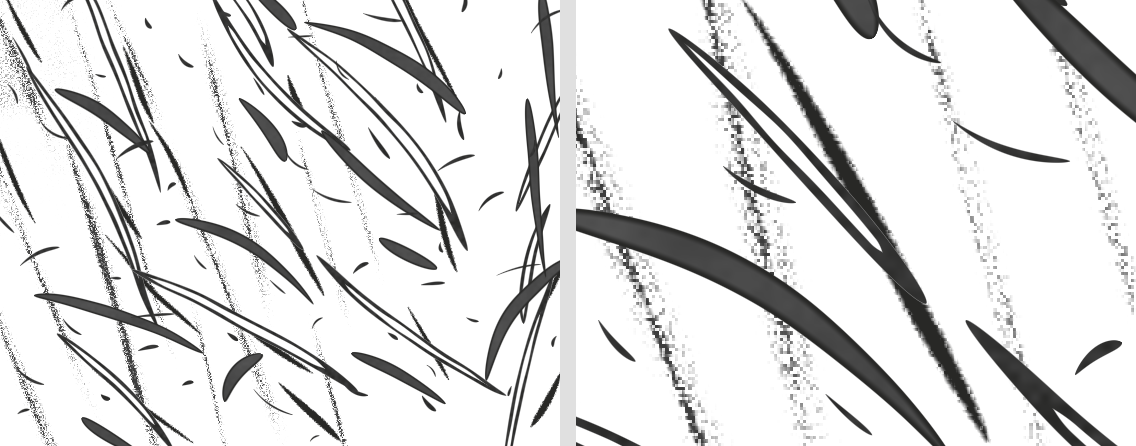
Left, the full canvas; right, a detail of the centre.
Reproduce this texture procedurally as a Shadertoy shader.

```glsl
// Ink slivers: hollow needles, bent grey blades, flecks and grainy streaks on white paper.

const vec3 PAPER = vec3(1.0);
const vec3 INK_DARK = vec3(0.155, 0.155, 0.15);
const vec3 INK_SOFT = vec3(0.24);
const vec3 BLADE_GREY = vec3(0.33);

const int STREAKS = 13;
const int NEEDLES = 17;
const int HOLLOWS = 13;
const int BLADES = 14;
const int FLECKS = 58;

const float GRAIN = 408.0;        // grains per canvas height
const float STREAK_ANGLE = -1.27;
const float WALL = 0.0026;        // half thickness of a hollow outline
const float WOBBLE = 0.007;

float hash(vec2 p) {
    vec3 q = fract(p.xyx * 0.1031);
    q += dot(q, q.yzx + 33.33);
    return fract((q.x + q.y) * q.z);
}

vec4 hash4(float id, float layer) {
    vec2 k = vec2(id + 1.0, layer * 17.0);
    return vec4(hash(k), hash(k + 41.3), hash(k + 83.7), hash(k + 127.9));
}

float noise(vec2 p) {
    vec2 i = floor(p), f = fract(p);
    f = f * f * (3.0 - 2.0 * f);
    return mix(mix(hash(i), hash(i + vec2(1, 0)), f.x),
               mix(hash(i + vec2(0, 1)), hash(i + vec2(1, 1)), f.x), f.y);
}

// Evenly spread positions over an area of the given size
vec2 scatter(float id, float layer, vec2 size) {
    vec2 start = vec2(hash(vec2(layer, 3.0)), hash(vec2(layer, 9.0)));
    return fract(start + id * vec2(0.7549, 0.5698)) * size;
}

// Strokes fan out: shallow at lower left, steep above, reversed at the right
float flow(vec2 c) {
    float a = mix(-0.68, -1.02, smoothstep(0.25, 0.75, c.y));
    return mix(a, -1.9, smoothstep(0.9, 1.12, c.x));
}

vec2 toLocal(vec2 p, float angle) {
    float c = cos(angle), s = sin(angle);
    return vec2(c * p.x + s * p.y, c * p.y - s * p.x);
}

// Signed distance to a tapered, bent stroke along x
float stroke(vec2 q, float len, float width, float bend, float skew, float taper) {
    float t = clamp(q.x / len, -1.0, 1.0);
    float slope = 2.0 * bend * t / len;
    float side = abs(q.y + bend * (t * t - 0.4)) * inversesqrt(1.0 + slope * slope);
    float halfWidth = width * (1.0 + skew * t) * pow(1.0 - t * t, taper);
    return side - halfWidth + max(abs(q.x) - len, 0.0);
}

float cover(float d, float soft) {
    return 1.0 - smoothstep(-soft, soft, d);
}

void mainImage(out vec4 fragColor, in vec2 fragCoord) {
    vec2 p = fragCoord / iResolution.y;
    vec2 size = vec2(iResolution.x / iResolution.y, 1.0);
    float edge = 0.8 / iResolution.y;
    float ripple = noise(p * 16.0);
    vec2 w = p + WOBBLE * (vec2(noise(p * 9.0 + 5.0), noise(p * 9.0 + 31.0)) - 0.5)
               + 0.03 * (vec2(noise(p * 3.0 + 11.0), noise(p * 3.0 + 57.0)) - 0.5);
    float mottle = noise(p * 130.0);
    vec3 ink = mix(INK_DARK, INK_SOFT, mottle);

    // Grainy streaks and a stippled corner
    float shade = 0.4 * noise(p * 14.0 + 70.0) * smoothstep(0.35, 0.0, p.x) * smoothstep(0.35, 0.9, p.y);
    for (int i = 0; i < STREAKS; i++) {
        vec4 r = hash4(float(i), 1.0);
        vec2 c = scatter(float(i), 1.0, vec2(size.x * 0.75, 1.0));
        vec2 q = toLocal(p - c, STREAK_ANGLE + 0.22 * (r.x - 0.5));
        float across = q.y / mix(0.005, 0.015, r.y);
        float along = q.x / mix(0.25, 0.55, r.z);
        float fibre = noise(vec2(q.y * 160.0, q.x * 7.0) + r.w * 50.0);
        shade += exp(-across * across) * smoothstep(1.0, 0.4, abs(along)) * (0.15 + 0.75 * fibre);
    }
    float speck = 0.7 * hash(floor(p * GRAIN));
    vec3 col = mix(PAPER, INK_SOFT, smoothstep(speck, speck + 0.6, shade));

    // Dark, slightly furry needles
    for (int i = 0; i < NEEDLES; i++) {
        vec4 r = hash4(float(i), 2.0);
        vec2 c = scatter(float(i), 2.0, size);
        vec2 q = toLocal(w - c, flow(c) - 0.08 + 0.25 * (r.x - 0.5));
        float d = stroke(q, mix(0.05, 0.2, r.y), mix(0.004, 0.009, r.z), 0.015 * (r.w - 0.5), 0.3, 0.7);
        col = mix(col, INK_DARK, cover(d + 0.003 * (speck - 0.35), 0.0025));
    }

    // Hollow slivers, filled in places
    for (int i = 0; i < HOLLOWS; i++) {
        vec4 r = hash4(float(i), 3.0);
        vec2 c = scatter(float(i), 3.0, size);
        vec2 q = toLocal(w - c, flow(c) + 0.35 * (r.x - 0.5));
        float len = mix(0.14, 0.34, r.y);
        float d = stroke(q, len, mix(0.010, 0.016, r.z), 0.07 * (r.w - 0.5), 0.35 * (r.x - 0.5), 0.55);
        float fill = smoothstep(0.55, 0.95, q.x / len * (r.w > 0.5 ? 1.0 : -1.0));
        float wall = WALL * (0.75 + 0.9 * ripple) + 0.01 * fill;
        col = mix(col, PAPER, cover(d, edge));
        col = mix(col, ink, cover(abs(d + wall) - wall, edge));
    }

    // Bent grey blades with dark rims
    for (int i = 0; i < BLADES; i++) {
        vec4 r = hash4(float(i), 4.0);
        vec2 c = scatter(float(i), 4.0, size);
        float angle = flow(c) + 0.32 + 0.5 * (r.x - 0.5);
        if (r.w > 0.8) angle = 0.95 + 0.3 * (r.x - 0.5);
        float len = mix(0.07, 0.21, r.y);
        float d = stroke(toLocal(w - c, angle), len, mix(0.011, 0.017, r.z),
                         len * mix(-0.1, 0.32, r.w), 1.2 * (r.z - 0.5), 0.5);
        vec3 body = mix(BLADE_GREY, INK_SOFT, 0.6 * ripple + 0.25 * mottle);
        vec3 tone = mix(INK_DARK, body, smoothstep(0.001, 0.006, -d));
        col = mix(col, tone, cover(d, edge));
    }

    // Small curved flecks
    for (int i = 0; i < FLECKS; i++) {
        vec4 r = hash4(float(i), 5.0);
        vec2 c = scatter(float(i), 5.0, size);
        float angle = r.w > 0.5 ? flow(c) : 1.6 * (r.x - 0.5);
        float len = mix(0.012, 0.05, r.y * r.y);
        float d = stroke(toLocal(w - c, angle), len, mix(0.0015, 0.005, r.z),
                         len * 0.6 * (r.x - 0.5), 0.4, 0.6);
        col = mix(col, ink, cover(d, edge));
    }

    fragColor = vec4(col, 1.0);
}
```
